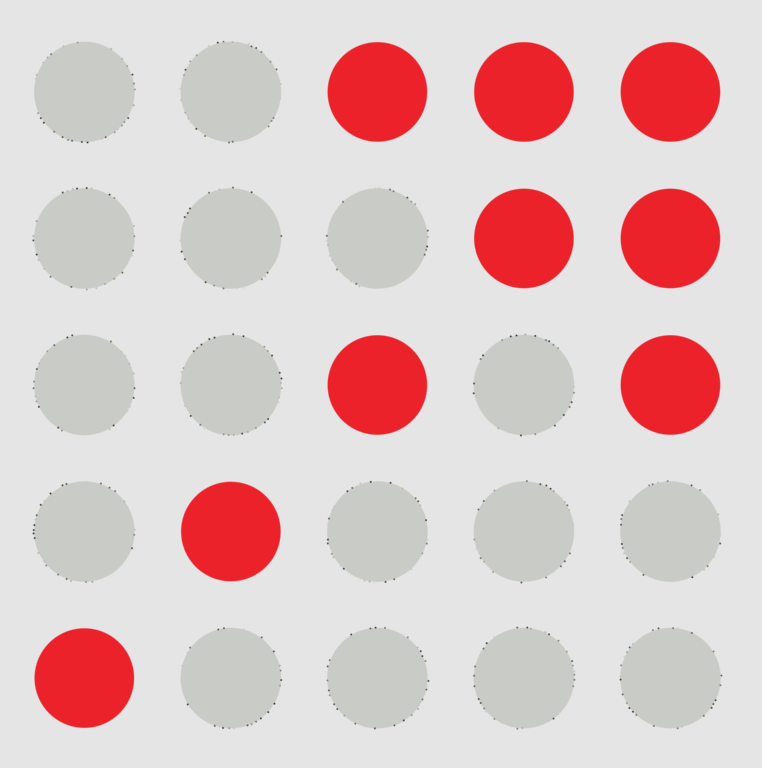
Reproduce this pattern procedurally as a WebGL 1 fragment shader.

```glsl
precision highp float;

// A five by five grid of flat discs on pale grey; red discs form a diagonal arrow.
// Cells are repeated by rounding, the arrow follows from column and row numbers,
// and the grey rims carry sparse dark specks from jittered cellular noise.

uniform vec2 u_resolution;

const float TAU = 6.2831853;
const vec3 PAPER = vec3(0.898);
const vec3 GREY = vec3(0.79, 0.795, 0.775);
const vec3 RED = vec3(0.92, 0.135, 0.165);
const vec3 SPECK = vec3(0.22);

// All lengths are fractions of the canvas height.
const vec2 GRID_CENTER = vec2(-0.0047, -0.0013);
const float PITCH = 0.1908;
const float RED_RADIUS = 0.0648;
const float GREY_RADIUS = 0.0654;
const float SPECK_RADIUS = 0.0011;
const float RIM_CELLS = 64.0;

float hash(vec3 p) {
    return fract(sin(dot(p, vec3(12.99, 78.23, 37.72))) * 4375.85);
}

float coverage(float dist, float softness) {
    return 1.0 - smoothstep(-softness, softness, dist);
}

// Shaft on the diagonal, triangular head in the upper right corner.
bool inArrow(vec2 cell) {
    bool shaft = abs(cell.x - cell.y) < 0.5;
    bool head = min(cell.x, cell.y) > -0.5 && cell.x + cell.y > 1.5;
    return shaft || head;
}

// One jittered speck per angular cell around the rim, many of them absent.
float rimSpecks(vec2 local, vec2 cell, float radius, float softness) {
    float turn = fract(atan(local.y, local.x + 0.000001) / TAU) * RIM_CELLS;
    vec3 seed = vec3(cell, floor(turn));
    float along = fract(turn) - mix(0.3, 0.7, hash(seed));
    float across = length(local) - radius - mix(-0.0005, 0.0012, hash(seed + 5.3));
    vec2 offset = vec2(along * TAU * radius / RIM_CELLS, across);
    float strength = smoothstep(0.5, 1.0, hash(seed + 9.7));
    return strength * coverage(length(offset) - SPECK_RADIUS, softness);
}

void main() {
    vec2 p = (gl_FragCoord.xy - 0.5 * u_resolution) / u_resolution.y;
    float softness = 0.9 / u_resolution.y;

    // Nearest grid cell, counted from the middle disc.
    vec2 grid = (p - GRID_CENTER) / PITCH;
    vec2 cell = clamp(floor(grid + 0.5), -2.0, 2.0);
    vec2 local = (grid - cell) * PITCH;

    bool lit = inArrow(cell);
    float radius = lit ? RED_RADIUS : GREY_RADIUS;
    vec3 discColor = lit ? RED : GREY;
    vec3 color = mix(PAPER, discColor, coverage(length(local) - radius, softness));

    if (!lit) {
        color = mix(color, SPECK, rimSpecks(local, cell, radius, softness));
    }
    gl_FragColor = vec4(color, 1.0);
}
```
